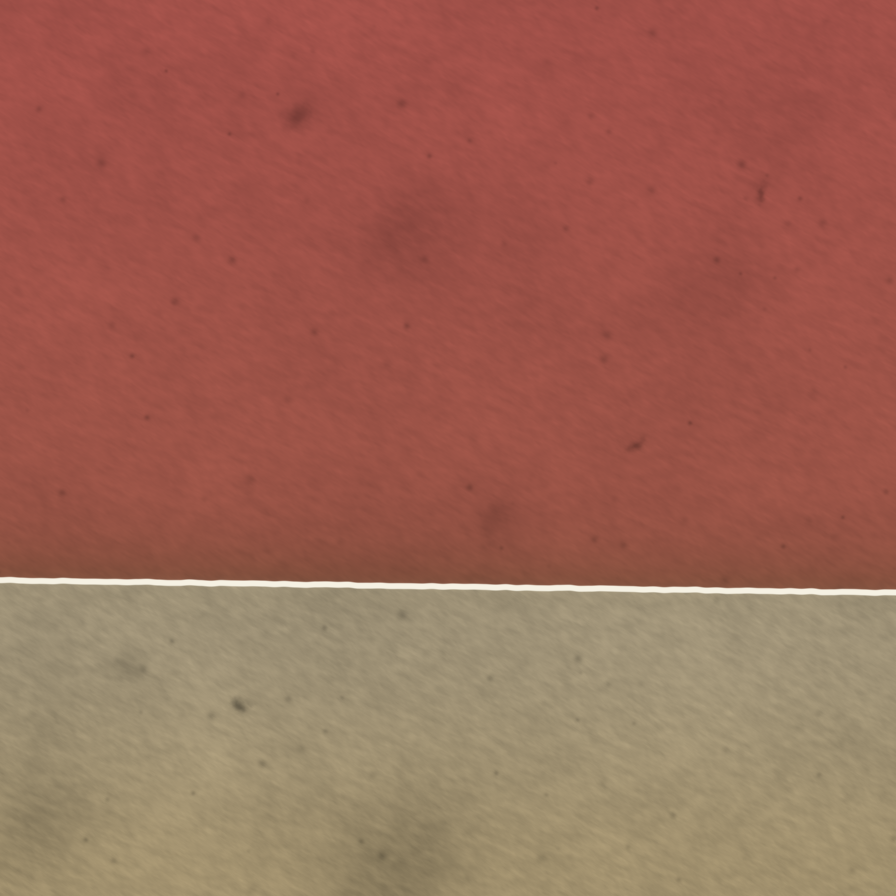
Give the GLSL for this texture, as a Shadertoy shader.

```glsl
// A two-tone plaster wall: red paint above, sand paint below, parted by a thin,
// slightly tilted white line. Vertical gradients set the base colours; layered
// value noise, a few soft stains and hashed specks give the worn surface.
#define LINE_LEFT 0.3525
#define LINE_SLOPE -0.0142
#define LINE_HALF 0.0033
#define GRAIN_SCALE 120.0
#define GRAIN_AMOUNT 0.13
#define CLOUD_AMOUNT 0.12
#define SPECK_GRID 24.0
#define SPECK_AMOUNT 0.17
#define STAIN_COUNT 10

// Centre, radius and strength of each broad stain.
const vec4 STAINS[STAIN_COUNT] = vec4[STAIN_COUNT](
    vec4(0.330, 0.876, 0.016, 0.22), vec4(0.267, 0.211, 0.008, 0.32),
    vec4(0.445, 0.740, 0.045, 0.08), vec4(0.780, 0.690, 0.065, 0.09),
    vec4(0.450, 0.025, 0.075, 0.14), vec4(0.846, 0.789, 0.008, 0.25),
    vec4(0.711, 0.505, 0.008, 0.22), vec4(0.553, 0.423, 0.018, 0.10),
    vec4(0.040, 0.075, 0.055, 0.12), vec4(0.142, 0.254, 0.022, 0.11));

float hash(vec2 p) {
    vec3 q = fract(vec3(p.xyx) * 0.1031);
    q += dot(q, q.yzx + 33.33);
    return fract((q.x + q.y) * q.z);
}

float valueNoise(vec2 p) {
    vec2 cell = floor(p), f = fract(p);
    f = f * f * (3.0 - 2.0 * f);
    float low = mix(hash(cell), hash(cell + vec2(1, 0)), f.x);
    float high = mix(hash(cell + vec2(0, 1)), hash(cell + vec2(1, 1)), f.x);
    return mix(low, high, f.y);
}

// Layered noise, centred on zero.
float fbm(vec2 p) {
    float sum = 0.0, amp = 0.5;
    for (int i = 0; i < 4; i++) {
        sum += amp * (valueNoise(p) - 0.5);
        p = mat2(1.6, 1.2, -1.2, 1.6) * p + 7.3;
        amp *= 0.5;
    }
    return sum;
}

// Small pits, at most one per grid cell.
float specks(vec2 p) {
    vec2 base = floor(p * SPECK_GRID);
    float sum = 0.0;
    for (int y = -1; y <= 1; y++) {
        for (int x = -1; x <= 1; x++) {
            vec2 cell = base + vec2(x, y) + 40.0;
            vec2 centre = cell - 40.0 + vec2(hash(cell), hash(cell + 71.0));
            float radius = mix(0.05, 0.15, hash(cell + 19.0));
            vec2 d = (p * SPECK_GRID - centre) / radius;
            d += vec2(0.35, -0.3) * d.yx;
            sum += step(0.72, hash(cell + 137.0)) * hash(cell + 53.0) * exp(-dot(d, d));
        }
    }
    return sum;
}

float stains(vec2 p) {
    vec2 warped = p + 0.025 * vec2(fbm(p * 45.0), fbm(p * 45.0 + 31.0));
    float sum = 0.0;
    for (int i = 0; i < STAIN_COUNT; i++) {
        vec2 d = (warped - STAINS[i].xy) / STAINS[i].z;
        d.y -= 0.35 * d.x;
        sum += STAINS[i].w * exp(-dot(d, d));
    }
    return sum;
}

void mainImage(out vec4 fragColor, in vec2 fragCoord) {
    vec2 uv = fragCoord / iResolution.xy;
    float pixel = 1.0 / iResolution.y;
    float ripple = 0.0012 * (valueNoise(vec2(uv.x * 85.0, 4.0)) - 0.5);
    float above = uv.y - LINE_LEFT - LINE_SLOPE * uv.x + ripple;

    // Base paints, with a brown shade just over the line.
    vec3 red = mix(vec3(0.605, 0.325, 0.275), vec3(0.630, 0.315, 0.285),
                   smoothstep(0.35, 1.0, uv.y));
    red = mix(red, vec3(0.455, 0.295, 0.215), 0.85 * exp(-max(above, 0.0) / 0.045));
    vec3 sand = mix(vec3(0.625, 0.560, 0.425), vec3(0.620, 0.570, 0.465),
                    smoothstep(0.0, 0.32, uv.y));
    sand *= 1.0 - 0.05 * exp(min(above, 0.0) / 0.025);
    float sandSide = smoothstep(pixel, -pixel, above);
    vec3 color = mix(red, sand, sandSide);

    // Fine slanted grain and broad clouding.
    vec2 slanted = mat2(0.75, 0.5, 0.35, 1.15) * uv;
    float grain = fbm(slanted * GRAIN_SCALE);
    float relief = grain - fbm((slanted + vec2(-0.002, 0.003)) * GRAIN_SCALE);
    float clouds = fbm(uv * 6.0 + 3.7) + 0.5 * fbm(uv * 22.0 + 11.0);
    float shade = 1.0 + GRAIN_AMOUNT * (grain + 0.4 * relief) * mix(0.8, 1.1, sandSide);
    shade += CLOUD_AMOUNT * clouds;
    shade -= SPECK_AMOUNT * specks(uv) + stains(uv);
    color *= shade;

    // White dividing line with a faint spill of light.
    float core = smoothstep(LINE_HALF + pixel, LINE_HALF - pixel, abs(above));
    color += 0.06 * exp(-abs(above) / 0.004);
    color = mix(color, vec3(0.965, 0.945, 0.890), core);
    fragColor = vec4(clamp(color, 0.0, 1.0), 1.0);
}
```
